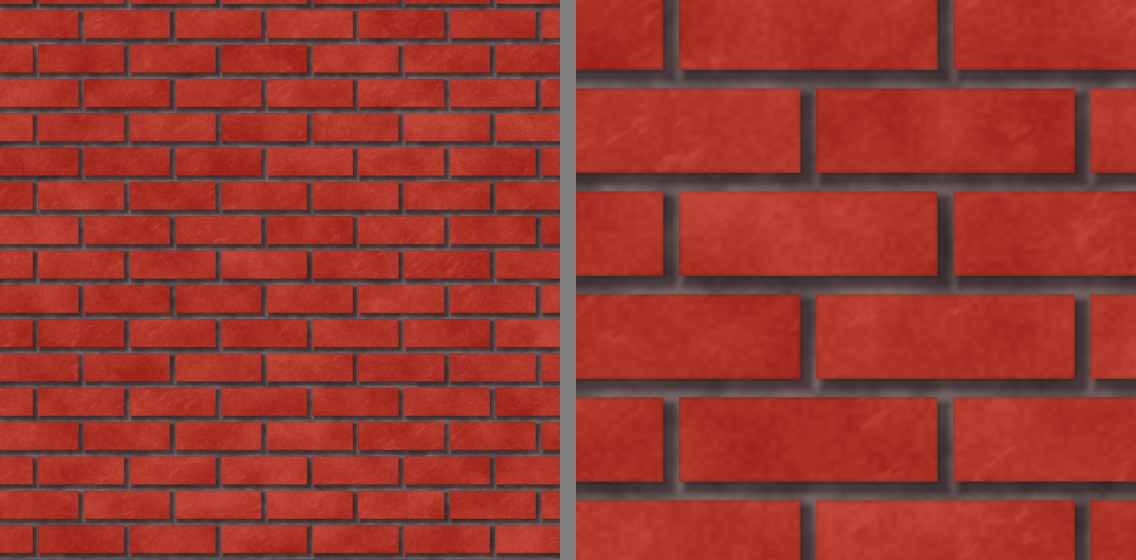
Left: the whole. Right: its middle third, enlarged.
Write a Shadertoy shader that draws this texture.

```glsl
#define PITCH vec2(0.1633, 0.06129)
#define BRICK_SIZE vec2(0.1541, 0.0502)
#define FIRST_CORNER vec2(0.0679, 0.0122)
#define SHADOW_OFFSET vec2(0.0050, -0.0050)
#define BRICK_DARK vec3(0.630, 0.152, 0.110)
#define BRICK_LIGHT vec3(0.745, 0.258, 0.208)
#define MORTAR_LIT vec3(0.405, 0.345, 0.345)
#define MORTAR_SHADE vec3(0.270, 0.215, 0.222)
#define BRICK_VARIATION 0.32
#define GRAIN 1.25
#define STREAKS 0.42

float hash(vec2 p) {
    vec3 q = fract(vec3(p.xyx) * 0.1031);
    q += dot(q, q.yzx + 33.33);
    return fract((q.x + q.y) * q.z);
}

float noise(vec2 p) {
    vec2 cell = floor(p), f = fract(p);
    f = f * f * (3.0 - 2.0 * f);
    return mix(mix(hash(cell), hash(cell + vec2(1, 0)), f.x),
               mix(hash(cell + vec2(0, 1)), hash(cell + vec2(1, 1)), f.x), f.y);
}

// Layered noise in the range 0 to 1
float fbm(vec2 p) {
    float sum = 0.0, amplitude = 0.516;
    for (int i = 0; i < 5; i++) {
        sum += amplitude * noise(p);
        p = mat2(1.6, 1.2, -1.2, 1.6) * p + 17.3;
        amplitude *= 0.5;
    }
    return sum;
}

// Signed distance to the nearest brick; also gives its id and local position
float brickDistance(vec2 p, out vec2 id, out vec2 local) {
    vec2 grid = (p - FIRST_CORNER - 0.5 * BRICK_SIZE) / PITCH + 0.5;
    id.y = floor(grid.y);
    grid.x -= 0.5 * mod(id.y, 2.0);
    id.x = floor(grid.x);
    local = (fract(grid) - 0.5) * PITCH;
    vec2 d = abs(local) - 0.5 * BRICK_SIZE;
    return length(max(d, 0.0)) + min(max(d.x, d.y), 0.0);
}

vec3 brickColor(vec2 uv, vec2 id, vec2 local) {
    float tone = hash(id + 41.0);
    vec2 p = uv + 3.0 * vec2(tone, hash(id + 87.0));

    // Broad stains, mottling and fine grain
    float shade = 0.47 + BRICK_VARIATION * (tone - 0.5);
    shade += 0.45 * (noise(uv * 9.0 + 5.0) - 0.5);
    shade += GRAIN * (fbm(p * 24.0) - 0.5);
    shade += 0.35 * (noise(p * 260.0) - 0.5);

    // Pale scratches that rise to the right, broken into patches
    vec2 slanted = mat2(0.8, -0.6, 0.6, 0.8) * p;
    float scratch = smoothstep(0.58, 0.80, fbm(slanted * vec2(55.0, 130.0)));
    shade += STREAKS * scratch * smoothstep(0.35, 0.65, noise(p * 28.0 + 9.0));

    // Slightly deeper tone towards the lower right
    shade += dot(local / BRICK_SIZE, vec2(-0.12, 0.12));
    return mix(BRICK_DARK, BRICK_LIGHT, clamp(shade, -0.1, 1.1));
}

vec3 mortarColor(vec2 uv, float shadow) {
    float grit = fbm(uv * 65.0 + 31.0) - 0.5;
    float stain = noise(uv * 22.0 + 13.0) - 0.5;
    vec3 color = mix(MORTAR_LIT, MORTAR_SHADE, shadow);
    return color * (1.0 + 0.55 * grit + 0.14 * stain);
}

void mainImage(out vec4 fragColor, in vec2 fragCoord) {
    vec2 uv = fragCoord / iResolution.xy;
    float pixel = 1.0 / min(iResolution.x, iResolution.y);
    vec2 id, local, shadowId, shadowLocal;

    // Soft shadow cast by the bricks into the joints
    float shadowDistance = brickDistance(uv - SHADOW_OFFSET, shadowId, shadowLocal);
    float shadow = 1.0 - smoothstep(-0.001, 0.0052, shadowDistance);

    // Bricks over mortar, with a narrow dark rim at each brick edge
    float d = brickDistance(uv, id, local);
    float brick = 1.0 - smoothstep(-0.6 * pixel, 0.6 * pixel, d);
    vec3 face = brickColor(uv, id, local);
    face *= 1.0 - 0.10 * smoothstep(-0.0025, 0.0, d);
    vec3 joint = mortarColor(uv, shadow);
    joint *= 1.0 - 0.18 * shadow * (1.0 - smoothstep(0.0, 0.003, d));

    fragColor = vec4(mix(joint, face, brick), 1.0);
}
```
